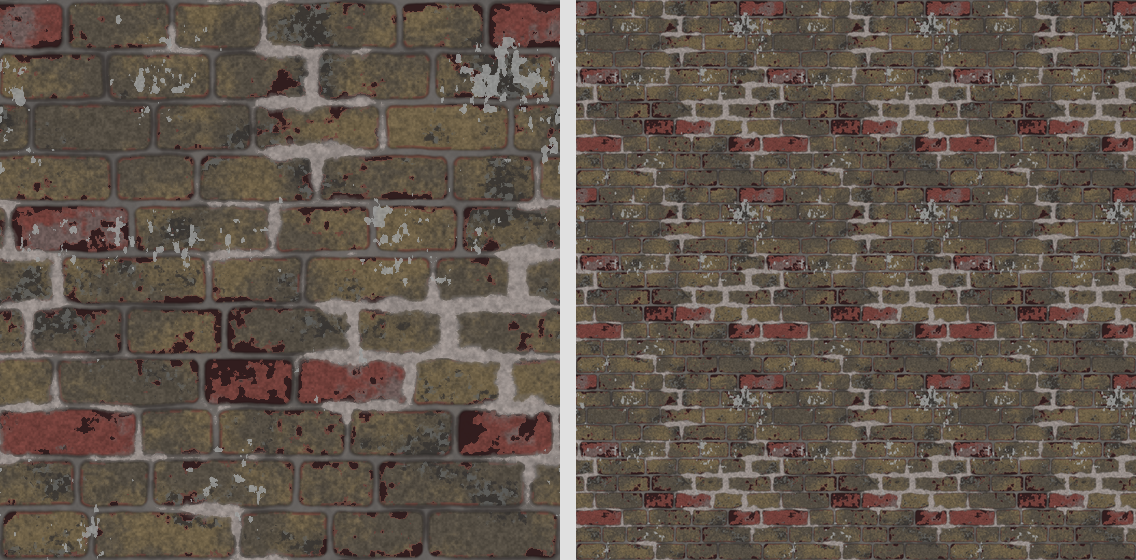
Left: one tile. Right: repeated 3 by 3.
This texture is drawn by a WebGL 2 fragment shader. Its source:

```glsl
#version 300 es
precision highp float;
// Weathered brick wall: 11 courses of 5 uneven bricks, seamless on both axes.
// Rounded boxes give the bricks; wrapping fractal noise layers soot, chips,
// smeared lime mortar and pale paint flakes over them.

#define ROWS 11.0
#define BRICKS 5.0
#define JITTER 0.40      // spread of the upright joints, in mean brick lengths
#define JOINT 0.15       // joint width, in course heights
#define CORNER 0.13      // corner radius, in course heights
#define RED_SHARE 0.12   // share of bricks that are red
#define SOOT 0.20        // higher is cleaner
#define CHIPS 0.42       // higher is fewer
#define LIME 0.625       // higher is less smeared mortar
#define FLAKES 0.30      // higher is fewer
#define GRAIN 0.34       // contrast of the brick surface

uniform vec2 u_resolution;
out vec4 fragColor;

const vec3 UMBER = vec3(0.325, 0.298, 0.258);
const vec3 OCHRE = vec3(0.43, 0.375, 0.275);
const vec3 RED = vec3(0.44, 0.245, 0.225);
const vec3 VEIL = vec3(0.42, 0.35, 0.34);
const vec3 MAROON = vec3(0.18, 0.105, 0.11);
const vec3 CRUST = vec3(0.20, 0.19, 0.185);
const vec3 ASH = vec3(0.36, 0.365, 0.36);
const vec3 JOINT_DARK = vec3(0.275, 0.255, 0.245);
const vec3 JOINT_GREY = vec3(0.385, 0.37, 0.36);
const vec3 DUST = vec3(0.45, 0.425, 0.405);
const vec3 LIME_COLOR = vec3(0.60, 0.565, 0.55);
const vec3 FLAKE_COLOR = vec3(0.61, 0.615, 0.61);

// Integer hash of a cell and a seed, 0 to 1
float hash(vec2 cell, float seed) {
  uvec3 q = uvec3(ivec3(cell, seed)) * 1664525u + 1013904223u;
  q.x += q.y * q.z; q.y += q.z * q.x; q.z += q.x * q.y;
  q ^= q >> 16u;
  q.x += q.y * q.z; q.y += q.z * q.x; q.z += q.x * q.y;
  return float(q.x >> 8u) / 16777216.0;
}

// Value noise that wraps after a whole number of cells
float noise(vec2 uv, vec2 cells, float seed) {
  vec2 p = uv * cells, i = floor(p), f = p - i;
  f = f * f * (3.0 - 2.0 * f);
  vec2 a = mod(i, cells), b = mod(i + 1.0, cells);
  return mix(mix(hash(a, seed), hash(vec2(b.x, a.y), seed), f.x),
             mix(hash(vec2(a.x, b.y), seed), hash(b, seed), f.x), f.y);
}

float fbm(vec2 uv, vec2 cells, float seed) {
  float sum = 0.0, weight = 0.5;
  for (int k = 0; k < 4; k++) {
    sum += weight * noise(uv, cells, seed + float(k));
    cells *= 2.0;
    weight *= 0.5;
  }
  return sum / 0.9375;
}

// Position of an upright joint along its course
float jointAt(float index, float row) {
  return index + JITTER * (hash(vec2(mod(index, BRICKS), row), 1.0) - 0.5);
}

// Signed distance to the nearest brick in course heights; also gives its id
float brickDistance(vec2 uv, out vec2 id) {
  float course = floor(uv.y * ROWS), row = mod(course, ROWS);
  float x = uv.x * BRICKS + course * BRICKS / ROWS;
  float index = floor(x);
  if (x < jointAt(index, row)) index -= 1.0;
  else if (x >= jointAt(index + 1.0, row)) index += 1.0;
  float left = jointAt(index, row), right = jointAt(index + 1.0, row);
  id = vec2(mod(index, BRICKS), row);
  float unit = ROWS / BRICKS;
  vec2 p = vec2((x - 0.5 * (left + right)) * unit, fract(uv.y * ROWS) - 0.5);
  vec2 halfSize = 0.5 * vec2((right - left) * unit, 1.0) - 0.5 * JOINT;
  vec2 q = abs(p) - halfSize + CORNER;
  return length(max(q, 0.0)) + min(max(q.x, q.y), 0.0) - CORNER;
}

void main() {
  vec2 uv = gl_FragCoord.xy / u_resolution;
  float aa = ROWS / min(u_resolution.x, u_resolution.y);

  // Uneven brick outlines
  vec2 wobble = vec2(fbm(uv, vec2(18.0), 10.0), fbm(uv, vec2(18.0), 20.0)) - 0.5;
  vec2 id;
  float d = brickDistance(uv + 0.008 * wobble, id);

  // Shared noise fields
  float fine = noise(uv, vec2(300.0), 30.0);
  float grit = fbm(uv, vec2(130.0), 40.0);
  float rough = fbm(uv, vec2(60.0), 50.0);
  float blotch = fbm(uv, vec2(11.0, 13.0), 60.0);
  float isRed = step(hash(id, 2.0), RED_SHARE);
  float nearEdge = smoothstep(-0.17, -0.02, d);

  // Brick body
  float tint = blotch + 0.22 * (hash(id, 3.0) - 0.5) + 0.35 * (grit - 0.5);
  vec3 olive = mix(UMBER, OCHRE, smoothstep(0.32, 0.76, tint));
  vec3 ruddy = mix(RED, VEIL, smoothstep(0.44, 0.64, blotch + 0.4 * (rough - 0.5)));
  vec3 brick = mix(olive, ruddy, isRed);
  brick *= 1.0 + GRAIN * (0.6 * (fine - 0.5) + 0.9 * (grit - 0.5));

  // Sooty crust with ash flecks, dissolving at its border
  float soot = 1.25 * (fbm(uv, vec2(9.0, 12.0), 70.0) - 0.5) + 0.22 * (hash(id, 4.0) - 0.5)
             + 0.5 * (grit - 0.5) - SOOT * (1.0 + isRed);
  vec3 crust = mix(CRUST, ASH, smoothstep(0.52, 0.60, fbm(uv, vec2(100.0), 80.0)));
  brick = mix(brick, crust, 0.85 * smoothstep(-0.08, 0.09, soot));

  // Broken red rim, and maroon chips ringed with red along the edges
  float rim = smoothstep(-0.06, -0.025, d) * smoothstep(0.40, 0.62, rough + 0.5 * (blotch - 0.5));
  float chip = rough - 0.5 + 1.1 * (fbm(uv, vec2(12.0), 90.0) - 0.5)
             + 0.21 * nearEdge + 0.16 * isRed - CHIPS;
  float redRing = smoothstep(-0.07, -0.03, chip);
  brick = mix(brick, RED, 0.65 * max(rim, redRing));
  brick = mix(brick, MAROON, 0.95 * smoothstep(0.0, 0.03, chip));
  brick *= 1.0 - 0.16 * smoothstep(-0.035, 0.0, d);

  // Recessed joint
  vec3 joint = mix(JOINT_DARK, JOINT_GREY, smoothstep(0.0, 0.08, d + 0.15 * (blotch - 0.5)));
  joint *= 1.0 + 0.28 * (blotch - 0.5) + 0.15 * (grit - 0.5);
  vec3 color = mix(brick, joint, smoothstep(-aa, aa + 0.018, d));

  // Lime mortar smeared over joints and brick edges, dusty and pitted at its border
  float smear = 1.7 * (fbm(uv, vec2(5.0), 100.0) - LIME) + 0.3 * (rough - 0.5)
              + 0.25 * (blotch - 0.5) + 1.6 * min(d, 0.07);
  vec3 lime = LIME_COLOR * (1.0 + 0.35 * (grit - 0.5) + 0.10 * (fine - 0.5));
  float pits = smoothstep(0.56, 0.61, rough) * (1.0 - smoothstep(0.04, 0.15, smear));
  lime = mix(lime, JOINT_GREY, 0.75 * pits);
  color = mix(color, DUST, 0.45 * smoothstep(-0.10, 0.0, smear));
  color = mix(color, lime, 0.95 * smoothstep(0.0, 0.07, smear));

  // Pale flakes gathered in patches
  float flake = fbm(uv, vec2(76.0, 56.0), 110.0) - 0.5
              + 1.25 * (fbm(uv, vec2(7.0), 120.0) - 0.5) - FLAKES;
  color = mix(color, FLAKE_COLOR * (0.94 + 0.12 * fine), 0.85 * smoothstep(0.0, 0.03, flake));

  fragColor = vec4(color, 1.0);
}
```
